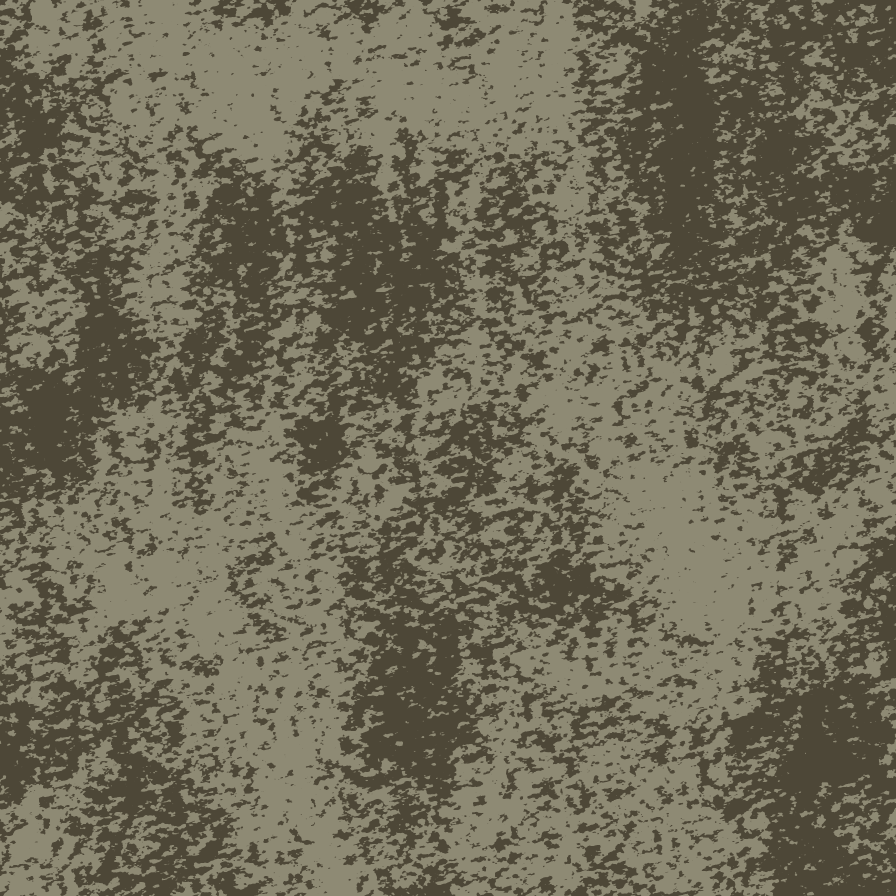
This texture is drawn by a Shadertoy shader. Its source:

```glsl
// Weathered two-tone plaster: broad worn patches, vertical streaks and fine
// slanted grain are summed into one height field, which is cut at a threshold.
// The hard cut is averaged over a small grid of samples to smooth its edges.

const vec3 DARK_STAIN = vec3(0.302, 0.278, 0.216);
const vec3 PALE_PLASTER = vec3(0.557, 0.541, 0.455);
const float CUT_LEVEL = 0.015;
const float GRAIN_TILT = 0.22;
const int SAMPLES = 3;

// Integer hash of a lattice point, from 0 to 1
float hash(ivec2 cell, uint seed) {
    uint h = uint(cell.x) * 1597334677u ^ uint(cell.y) * 3812015801u;
    h ^= seed * 2654435769u;
    h = (h ^ (h >> 16)) * 2146121005u;
    h = (h ^ (h >> 15)) * 2221713035u;
    h ^= h >> 16;
    return float(h & 0xffffffu) / 16777215.0;
}

float valueNoise(vec2 p, uint seed) {
    ivec2 cell = ivec2(floor(p));
    vec2 f = fract(p);
    f = f * f * (3.0 - 2.0 * f);
    float low = mix(hash(cell, seed), hash(cell + ivec2(1, 0), seed), f.x);
    float high = mix(hash(cell + ivec2(0, 1), seed), hash(cell + ivec2(1, 1), seed), f.x);
    return mix(low, high, f.y);
}

// Layered noise centred on zero
float fbm(vec2 p, int octaves, float gain, uint seed) {
    float sum = 0.0, total = 0.0, weight = 1.0;
    for (int i = 0; i < octaves; i++) {
        sum += weight * (valueNoise(p, seed + uint(i)) - 0.5);
        total += weight;
        weight *= gain;
        p = p * 2.03 + 7.3;
    }
    return sum / total;
}

vec2 rotate(vec2 p, float angle) {
    float c = cos(angle), s = sin(angle);
    return vec2(c * p.x + s * p.y, c * p.y - s * p.x);
}

// Winding dark ridges that appear only in some places
float ridges(vec2 p) {
    float line = 1.0 - smoothstep(0.0, 0.022, abs(fbm(p * vec2(6.0, 5.0), 4, 0.5, 71u)));
    float presence = smoothstep(0.04, 0.16, fbm(p * 5.0 + 3.0, 2, 0.5, 83u));
    return line * presence;
}

float plasterHeight(vec2 p) {
    vec2 warp = vec2(fbm(p * 9.0, 4, 0.55, 11u), fbm(p * 9.0, 4, 0.55, 23u));
    vec2 worn = p + 0.07 * warp;

    // Broad patches, medium blots and vertical wear
    float patches = fbm(worn * vec2(6.5, 5.5), 5, 0.55, 31u);
    float blots = fbm(worn * vec2(24.0, 20.0), 3, 0.55, 37u);
    float columns = fbm(p * vec2(10.0, 1.6) + 0.02 * warp, 3, 0.6, 41u);
    float streaks = fbm((p + 0.012 * warp) * vec2(62.0, 11.0), 3, 0.55, 47u);

    // Short grain strokes, leaning slightly upward to the right
    vec2 slanted = rotate(p + 0.008 * warp, GRAIN_TILT);
    float grain = fbm(slanted * vec2(115.0, 185.0), 3, 0.6, 53u);
    float roughness = 1.25 + 0.9 * fbm(p * 13.0, 2, 0.5, 61u);

    return 1.05 * patches + 0.3 * blots + 0.25 * columns + 0.35 * streaks
         + roughness * grain - 0.2 * ridges(p);
}

// Share of pale plaster inside one pixel
float paleCoverage(vec2 corner, float pixelSize) {
    float pale = 0.0;
    for (int y = 0; y < SAMPLES; y++) {
        for (int x = 0; x < SAMPLES; x++) {
            vec2 offset = (vec2(x, y) + 0.5) / float(SAMPLES);
            float height = plasterHeight(corner + offset * pixelSize);
            pale += smoothstep(-0.02, 0.02, height - CUT_LEVEL);
        }
    }
    return pale / float(SAMPLES * SAMPLES);
}

void mainImage(out vec4 fragColor, in vec2 fragCoord) {
    float pixelSize = 1.0 / iResolution.y;
    vec2 corner = (fragCoord - 0.5) * pixelSize;
    float pale = paleCoverage(corner, pixelSize);
    fragColor = vec4(mix(DARK_STAIN, PALE_PLASTER, pale), 1.0);
}
```
